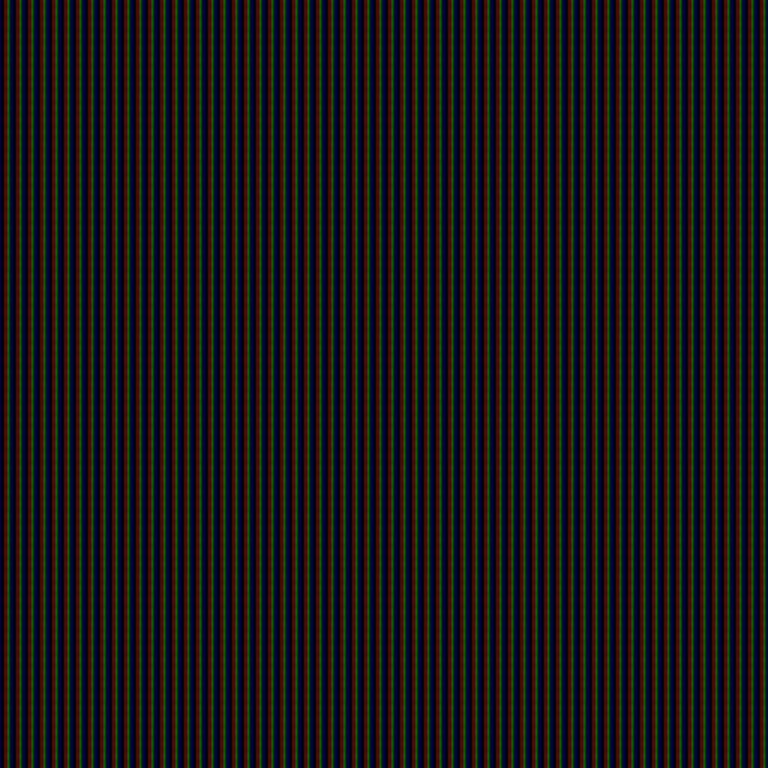
Write a Shadertoy shader that draws this pattern.

```glsl
// Dim display mask: 64 repeats of soft red, green and blue vertical glow lines
// with a dark gap between them. Each channel is one bell-shaped pulse that
// overlaps the next line; a faint row ripple, also 64 repeats, dims the glow.

// Bell-shaped pulse around a center, wrapped at the ends of the period.
float glowLine(float phase, float center, float halfWidth) {
    float d = abs(fract(phase - center + 0.5) - 0.5);
    return 1.0 - smoothstep(0.0, halfWidth, d);
}

void mainImage(out vec4 fragColor, in vec2 fragCoord) {
    vec2 uv = fragCoord / iResolution.xy;
    float phase = fract(uv.x * 64.0);

    // Never narrower than a pixel and a half, so small canvases stay smooth
    float halfWidth = max(0.21, 1.5 * 64.0 / iResolution.x);

    // Red, green and blue follow each other a quarter period apart
    vec3 color = 0.4 * vec3(glowLine(phase, 0.4375, halfWidth),
                            glowLine(phase, 0.6875, halfWidth),
                            glowLine(phase, 0.9375, halfWidth));

    // Faint scanline ripple
    float ripple = 1.0 + 0.06 * cos(6.2831853 * 64.0 * uv.y);

    fragColor = vec4(color * ripple, 1.0);
}
```
